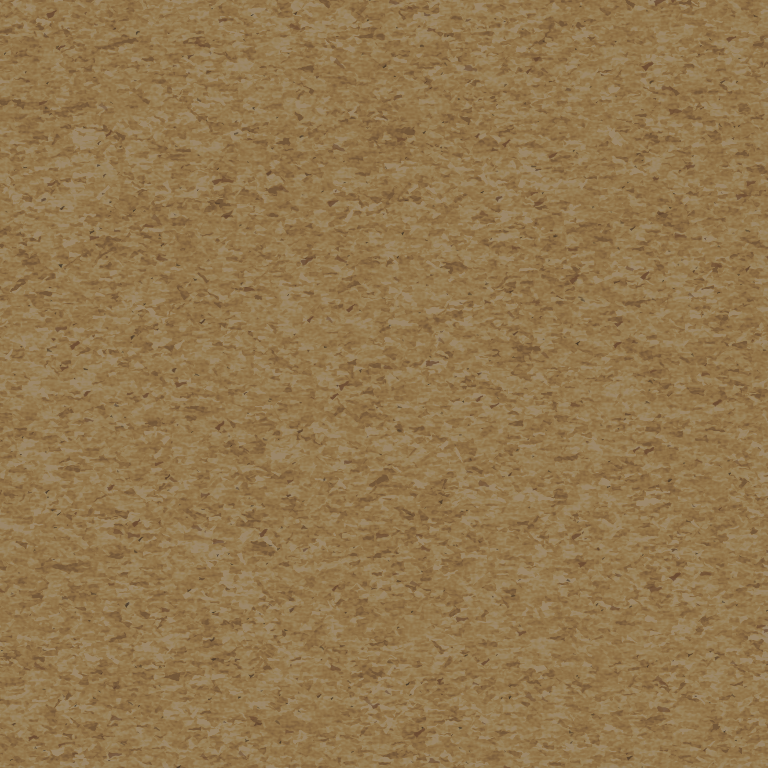
This texture is drawn by a Shadertoy shader. Its source:

```glsl
// Pressed chipboard: layers of ragged, mostly horizontal wood flakes.
// Each layer scatters tapered flakes on a jittered grid and sets a tone;
// fibre and grain noise refine it, a ramp colours it, dark bits go on top.

const int   LAYERS       = 7;
const vec2  LARGE_CELL   = vec2(0.042, 0.0170);
const vec2  SMALL_CELL   = vec2(0.015, 0.0065);
const float FLAKE_SHARE  = 0.75;   // chance that a cell holds a flake
const float FLAKE_TILT   = 1.1;    // largest tilt in radians
const float TONE_SPREAD  = 1.25;
const float FIBRE_AMOUNT = 1.0;
const float GRAIN_AMOUNT = 1.3;
const float CLOUD_AMOUNT = 0.5;
const float RAGGEDNESS   = 0.0022;
const vec2  SPECK_CELL   = vec2(0.016, 0.012);
const float SPECK_SHARE  = 0.17;
const vec3  SPECK_BLACK  = vec3(0.20, 0.17, 0.13);
const vec3  SPECK_BROWN  = vec3(0.40, 0.27, 0.18);

// Wood colours from dark to light, and the tone at which each one sits
const vec3 WOOD[6] = vec3[6](
    vec3(0.45, 0.34, 0.22), vec3(0.52, 0.40, 0.25), vec3(0.56, 0.44, 0.27),
    vec3(0.58, 0.47, 0.30), vec3(0.60, 0.51, 0.35), vec3(0.61, 0.53, 0.41));
const float TONE[6] = float[6](-2.4, -1.4, -0.65, 0.05, 0.85, 1.7);

vec3 hash3(vec3 p) {
    p = fract(p * vec3(0.1031, 0.1030, 0.0973));
    p += dot(p, p.yxz + 33.33);
    return fract((p.xxy + p.yxx) * p.zyx);
}

vec2 gradientAt(vec2 cell) {
    float angle = 6.2832 * hash3(vec3(cell, 7.0)).x;
    return vec2(cos(angle), sin(angle));
}

// Gradient noise, roughly -0.7 to 0.7
float noise(vec2 p) {
    vec2 i = floor(p), f = p - i;
    vec2 u = f * f * f * (f * (f * 6.0 - 15.0) + 10.0);
    vec2 e = vec2(1.0, 0.0);
    float low  = mix(dot(gradientAt(i), f), dot(gradientAt(i + e), f - e), u.x);
    float high = mix(dot(gradientAt(i + e.yx), f - e.yx),
                     dot(gradientAt(i + 1.0), f - 1.0), u.x);
    return mix(low, high, u.y);
}

vec2 rotate(vec2 p, float angle) {
    float c = cos(angle), s = sin(angle);
    return vec2(c * p.x + s * p.y, c * p.y - s * p.x);
}

// Distance to a flake that narrows towards one end
float flakeDistance(vec2 p, vec2 halfSize, float taper) {
    float along = clamp(p.x / halfSize.x, -1.0, 1.0);
    vec2 d = abs(p) - vec2(halfSize.x, halfSize.y * (1.0 - taper * along));
    return length(max(d, 0.0)) + min(max(d.x, d.y), 0.0);
}

// Lays one layer of flakes over the tone beneath it
float addFlakes(float tone, vec2 p, vec2 cellSize, float seed, float soft) {
    vec2 home = floor(p / cellSize);
    for (int y = -1; y <= 1; y++)
    for (int x = -1; x <= 1; x++) {
        vec2 cell = home + vec2(x, y);
        vec3 place = hash3(vec3(cell, seed));
        vec3 look = hash3(vec3(cell, seed + 31.0));
        vec3 shape = hash3(vec3(cell, seed + 67.0));
        if (shape.z > FLAKE_SHARE) continue;
        vec2 center = (cell + 0.15 + 0.7 * place.xy) * cellSize;
        float swing = 2.0 * place.z - 1.0;
        vec2 q = rotate(p - center, FLAKE_TILT * swing * swing * swing);
        vec2 halfSize = cellSize * mix(vec2(0.25, 0.14), vec2(0.55, 0.42), shape.xy);
        float d = flakeDistance(q, halfSize, 1.4 * (look.x - 0.5));
        float cover = 1.0 - smoothstep(-soft, soft, d);
        float flakeTone = TONE_SPREAD * 2.0 * (look.x + look.y + look.z - 1.5);
        tone = mix(tone, flakeTone, cover * mix(0.5, 0.9, shape.x));
    }
    return tone;
}

vec3 woodColor(float tone) {
    vec3 color = WOOD[0];
    for (int i = 1; i < 6; i++)
        color = mix(color, WOOD[i], clamp((tone - TONE[i - 1]) / (TONE[i] - TONE[i - 1]), 0.0, 1.0));
    return color;
}

// Sparse dark bark bits: mostly tiny, now and then a longer sliver
vec3 addSpecks(vec3 color, vec2 p, float soft) {
    vec2 home = floor(p / SPECK_CELL);
    for (int y = -1; y <= 1; y++)
    for (int x = -1; x <= 1; x++) {
        vec2 cell = home + vec2(x, y);
        vec3 place = hash3(vec3(cell, 211.0));
        vec3 look = hash3(vec3(cell, 257.0));
        if (look.z > SPECK_SHARE) continue;
        vec2 q = rotate(p - (cell + place.xy) * SPECK_CELL, 1.6 * (place.z - 0.5));
        float growth = pow(look.x, 5.0);
        vec2 halfSize = mix(vec2(0.0012, 0.0006), vec2(0.0085, 0.0026), growth);
        float cover = 1.0 - smoothstep(-soft, soft, flakeDistance(q, halfSize, 0.5));
        vec3 bark = mix(SPECK_BLACK, SPECK_BROWN, max(look.y, smoothstep(0.1, 0.5, growth)));
        color = mix(color, bark, cover * mix(0.45, 0.85, place.z));
    }
    return color;
}

void mainImage(out vec4 fragColor, in vec2 fragCoord) {
    vec2 p = fragCoord / iResolution.y;
    float soft = max(0.0007, 0.7 / iResolution.y);
    vec2 ragged = p + RAGGEDNESS * vec2(noise(p * vec2(90.0, 260.0)), noise(p * 170.0 + 40.0));

    // Flakes, large ones first
    float tone = 0.0;
    for (int i = 0; i < LAYERS; i++) {
        float layer = float(i);
        vec2 cellSize = mix(LARGE_CELL, SMALL_CELL, layer / float(LAYERS - 1));
        tone = addFlakes(tone, ragged + layer * vec2(0.137, 0.071), cellSize, 5.0 + 11.0 * layer, soft);
    }

    // Fibres, fine grain and broad unevenness
    tone += FIBRE_AMOUNT * noise(p * vec2(55.0, 230.0) + 17.0);
    tone += GRAIN_AMOUNT * noise(p * vec2(210.0, 290.0) + 71.0);
    tone += CLOUD_AMOUNT * noise(p * vec2(5.0, 8.0) + 3.0);

    fragColor = vec4(addSpecks(woodColor(tone), ragged, soft), 1.0);
}
```
